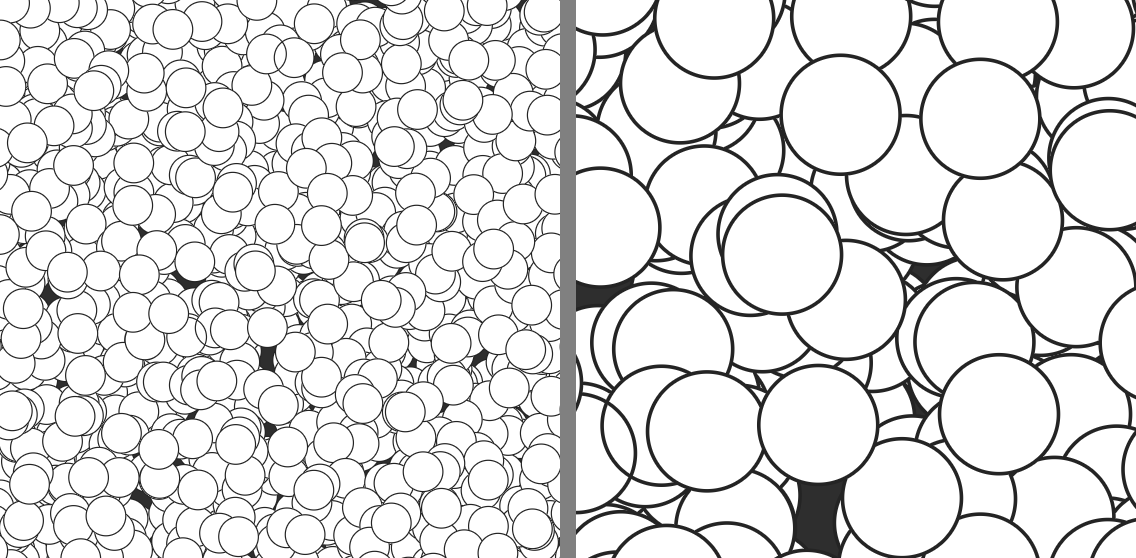
Left: the whole. Right: its middle third, enlarged.
A Shadertoy shader for this pattern:

```glsl
// Draws a dense random pile of equal white discs with thin dark rims over a charcoal ground.

const float CELLS_ACROSS = 12.0;    // scatter grid cells per canvas width
const int DISCS_PER_CELL = 7;
const float DISC_RADIUS = 0.0354;   // in canvas widths
const float RIM_WIDTH = 0.00215;
const vec3 GROUND = vec3(0.18);
const vec3 RIM = vec3(0.14);
const vec3 PAPER = vec3(1.0);

// Three independent random values in 0..1
vec3 hash33(vec3 p) {
    p = fract(p * vec3(0.1031, 0.1030, 0.0973));
    p += dot(p, p.yxz + 33.33);
    return fract((p.xxy + p.yxx) * p.zyx);
}

// Signed distance to one scattered disc (x) and its stacking height (y)
vec2 scatteredDisc(vec2 point, vec2 cell, int index) {
    vec3 rnd = hash33(vec3(cell + 17.0, float(index) * 7.0 + 3.0));
    vec2 center = (cell + rnd.xy) / CELLS_ACROSS;
    return vec2(length(point - center) - DISC_RADIUS, rnd.z);
}

// Height of the uppermost disc that covers the point, or -1 if none does
float topHeight(vec2 point, vec2 homeCell) {
    float top = -1.0;
    for (int y = -1; y <= 1; y++)
    for (int x = -1; x <= 1; x++)
    for (int i = 0; i < DISCS_PER_CELL; i++) {
        vec2 disc = scatteredDisc(point, homeCell + vec2(x, y), i);
        if (disc.x < 0.0) top = max(top, disc.y);
    }
    return top;
}

// Antialiased rim coverage from every disc not hidden below the given height
float rimCoverage(vec2 point, vec2 homeCell, float top, float pixel) {
    float coverage = 0.0;
    for (int y = -1; y <= 1; y++)
    for (int x = -1; x <= 1; x++)
    for (int i = 0; i < DISCS_PER_CELL; i++) {
        vec2 disc = scatteredDisc(point, homeCell + vec2(x, y), i);
        float line = clamp(0.5 + (0.5 * RIM_WIDTH - abs(disc.x)) / pixel, 0.0, 1.0);
        if (disc.y >= top) coverage = max(coverage, line);
    }
    return coverage;
}

void mainImage(out vec4 fragColor, in vec2 fragCoord) {
    float pixel = 1.0 / iResolution.x;
    vec2 point = fragCoord * pixel;
    vec2 homeCell = floor(point * CELLS_ACROSS);

    float top = topHeight(point, homeCell);
    vec3 fill = top < 0.0 ? GROUND : PAPER;
    float rim = rimCoverage(point, homeCell, top, pixel);
    fragColor = vec4(mix(fill, RIM, rim), 1.0);
}
```
